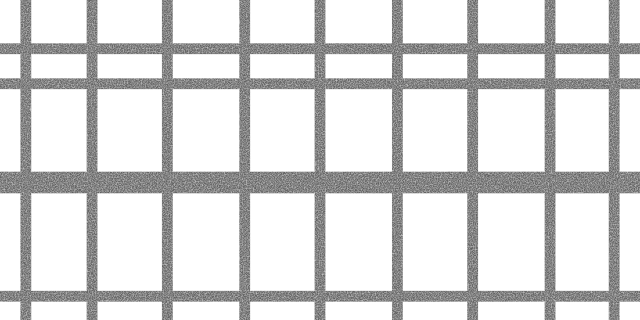
Write a Shadertoy shader that draws this pattern.

```glsl
const float BAR_HALF = 0.0169;
const float GRAIN_SCALE = 231.0;
const vec3 PAPER = vec3(1.0);
const vec3 BAR_GREY = vec3(0.53);

vec2 hash2(vec2 cell) {
    vec3 p = fract(cell.xyx * vec3(0.1031, 0.1030, 0.0973));
    p += dot(p, p.yzx + 33.33);
    return fract((p.xx + p.yz) * p.zy);
}

// Distance to the nearest jittered feature point
float cellular(vec2 p) {
    vec2 cell = floor(p);
    float nearest = 4.0;
    for (int j = -1; j <= 1; j++) {
        for (int i = -1; i <= 1; i++) {
            vec2 corner = cell + vec2(i, j);
            vec2 offset = corner + hash2(corner) - p;
            nearest = min(nearest, dot(offset, offset));
        }
    }
    return sqrt(nearest);
}

// Nine uprights: even spacing, odd ones nudged, outer pair pulled inward
float uprights(float x, float spacing, float nudge, float inset, float halfWidth) {
    float d = 4.0;
    for (int k = -4; k <= 4; k++) {
        float center = float(k) * spacing + nudge * float(k & 1);
        if (abs(k) == 4) center -= sign(float(k)) * inset;
        d = min(d, abs(x - center) - halfWidth);
    }
    return d;
}

// Four horizontal rails, each with its own half width
float rails(float y, vec4 centers, vec4 halfWidths) {
    vec4 d = abs(y - centers) - halfWidths;
    return min(min(d.x, d.y), min(d.z, d.w));
}

void mainImage(out vec4 fragColor, in vec2 fragCoord) {
    vec2 uv = fragCoord / iResolution.y;
    float pixel = 1.0 / iResolution.y;
    float x = uv.x - 0.5 * iResolution.x / iResolution.y;

    // Lattice
    float dUpright = uprights(x, 0.23854, 0.0033, 0.0349, BAR_HALF);
    vec4 railCenters = vec4(0.0742, 0.4297, 0.7383, 0.8477);
    float dRail = rails(uv.y, railCenters, BAR_HALF * vec4(1.0, 2.0, 1.0, 1.0));
    float d = min(dUpright, dRail);
    float coverage = clamp(0.5 - d / pixel, 0.0, 1.0);

    // Fine speckle on the bars
    float grain = cellular(uv * GRAIN_SCALE) - 0.46;
    vec3 bars = BAR_GREY + 0.35 * grain;

    fragColor = vec4(mix(PAPER, bars, coverage), 1.0);
}
```
